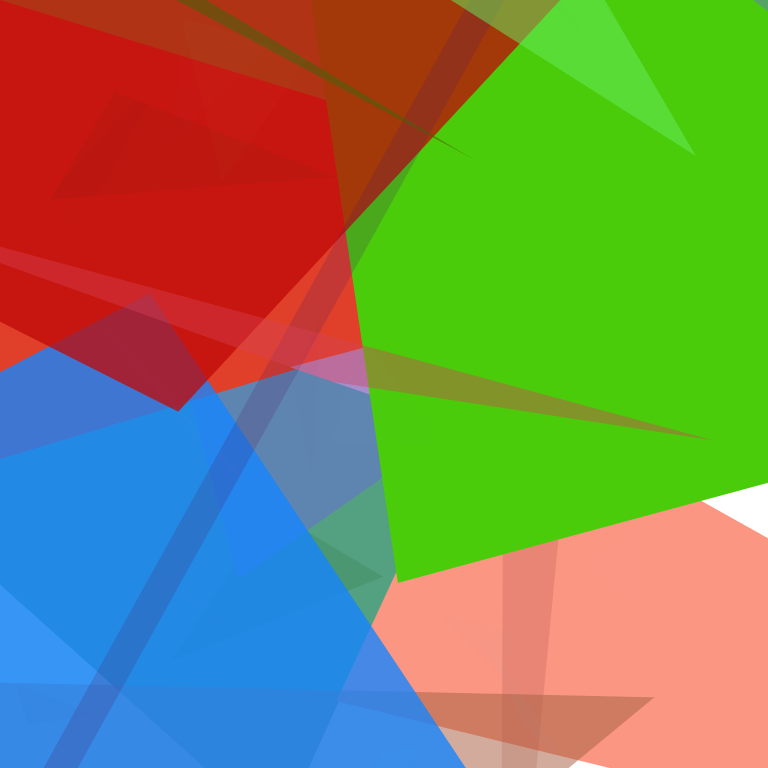
Give the GLSL for this background, as a WebGL 2 fragment shader.

```glsl
#version 300 es
precision highp float;

uniform vec2 u_resolution;
out vec4 outColor;

// Layer tints: rgb and opacity
const vec3 PAPER      = vec3(1.0);
const vec4 TEAL       = vec4(0.33, 0.63, 0.51, 1.0);
const vec4 DEEP_TEAL  = vec4(0.20, 0.50, 0.30, 0.30);
const vec4 SALMON     = vec4(0.98, 0.59, 0.51, 1.0);
const vec4 ROSE       = vec4(0.63, 0.25, 0.25, 0.20);
const vec4 FROST      = vec4(1.00, 1.00, 1.00, 0.60);
const vec4 BROWN      = vec4(0.67, 0.39, 0.28, 0.54);
const vec4 SLATE      = vec4(0.37, 0.52, 0.69, 1.0);
const vec4 VERMILION  = vec4(0.88, 0.25, 0.16, 1.0);
const vec4 LAVENDER   = vec4(0.66, 0.55, 0.80, 1.0);
const vec4 OLIVE      = vec4(0.50, 0.72, 0.24, 1.0);
const vec4 GREEN      = vec4(0.29, 0.80, 0.04, 1.0);
const vec4 BLUE       = vec4(0.08, 0.52, 1.00, 0.79);
const vec4 RED        = vec4(0.75, 0.035, 0.03, 0.76);
const vec4 MAROON     = vec4(0.50, 0.10, 0.05, 0.14);
const vec4 INDIGO     = vec4(0.30, 0.10, 0.40, 0.20);
const vec4 MINT       = vec4(0.40, 0.92, 0.36, 0.52);
const vec4 PINK       = vec4(0.84, 0.25, 0.34, 0.40);
const vec4 MOSS       = vec4(0.30, 0.37, 0.04, 0.60);
const vec4 SEA        = vec4(0.35, 0.60, 0.50, 0.80);

// Diagonal ribbon and faint random facets
const vec2  RIBBON_START = vec2(0.079, 0.0);
const vec2  RIBBON_END   = vec2(0.634, 1.0);
const float RIBBON_HALF_WIDTH = 0.0195;
const int   FACET_COUNT  = 14;
const float FACET_ALPHA  = 0.015;
const float FACET_SIZE   = 0.35;

float cross2(vec2 a, vec2 b) {
    return a.x * b.y - a.y * b.x;
}

// Signed distance to the line through a and b
float lineDistance(vec2 p, vec2 a, vec2 b) {
    return cross2(b - a, p - a) / length(b - a);
}

float coverage(float insideDistance) {
    return clamp(insideDistance * min(u_resolution.x, u_resolution.y) + 0.5, 0.0, 1.0);
}

// Blends one tinted triangle over the colour, for either winding
void triangle(inout vec3 color, vec2 p, vec2 a, vec2 b, vec2 c, vec4 tint) {
    float winding = sign(cross2(b - a, c - a));
    float inside = min(winding * lineDistance(p, a, b),
                   min(winding * lineDistance(p, b, c), winding * lineDistance(p, c, a)));
    color = mix(color, tint.rgb, tint.a * coverage(inside));
}

vec3 hash3(float n) {
    vec3 q = fract(vec3(n) * vec3(0.1031, 0.1030, 0.0973));
    q += dot(q, q.yzx + 33.33);
    return fract((q.xxy + q.yzz) * q.zyx);
}

void main() {
    vec2 p = gl_FragCoord.xy / u_resolution;
    vec3 color = PAPER;

    // Lower sheets
    triangle(color, p, vec2(0.632, 0.505), vec2(0.286, -0.254), vec2(-1.172, 0.609), TEAL);
    triangle(color, p, vec2(0.352, 0.336), vec2(0.499, 0.249), vec2(0.221, 0.138), DEEP_TEAL);
    triangle(color, p, vec2(0.632, 0.505), vec2(0.438, 0.087), vec2(2.111, -0.322), SALMON);
    triangle(color, p, vec2(0.655, 0.349), vec2(0.732, 0.349), vec2(0.651, -0.495), ROSE);
    triangle(color, p, vec2(-0.026, 0.262), vec2(0.560, -0.262), vec2(-0.026, -0.262), FROST);
    triangle(color, p, vec2(-0.260, 0.117), vec2(0.852, 0.092), vec2(-0.044, -0.647), BROWN);

    // Middle sheets
    triangle(color, p, vec2(0.310, 0.246), vec2(0.234, 0.531), vec2(0.781, 0.577), SLATE);
    triangle(color, p, vec2(-0.260, 0.323), vec2(0.651, 0.600), vec2(0.195, 1.911), VERMILION);
    triangle(color, p, vec2(0.378, 0.522), vec2(0.488, 0.551), vec2(0.488, 0.484), LAVENDER);
    triangle(color, p, vec2(-0.130, 1.040), vec2(0.521, 0.840), vec2(0.521, 1.260), OLIVE);

    // Three dominant sheets
    triangle(color, p, vec2(0.518, 0.241), vec2(1.964, 0.632), vec2(0.292, 1.759), GREEN);
    triangle(color, p, vec2(0.195, 0.618), vec2(1.018, -0.618), vec2(-1.107, -0.068), BLUE);
    triangle(color, p, vec2(0.232, 0.464), vec2(1.227, 1.536), vec2(-0.810, 0.990), RED);
    triangle(color, p, vec2(0.150, 0.880), vec2(0.065, 0.740), vec2(0.437, 0.770), MAROON);

    // Ribbon and thin slivers on top
    float ribbon = RIBBON_HALF_WIDTH - abs(lineDistance(p, RIBBON_START, RIBBON_END));
    color = mix(color, INDIGO.rgb, INDIGO.a * coverage(ribbon));
    triangle(color, p, vec2(0.906, 0.797), vec2(0.268, 1.203), vec2(0.669, 1.203), MINT);
    triangle(color, p, vec2(-0.247, 0.746), vec2(0.927, 0.427), vec2(0.432, 0.503), PINK);
    triangle(color, p, vec2(0.607, 0.798), vec2(-0.148, 1.202), vec2(-0.070, 1.202), MOSS);
    triangle(color, p, vec2(0.970, 1.008), vec2(1.020, 0.970), vec2(1.020, 1.010), SEA);

    // Barely visible scattered facets
    for (int i = 0; i < FACET_COUNT; i++) {
        float seed = float(i) * 4.0 + 1.0;
        vec2 center = hash3(seed).xy;
        vec2 a = center + FACET_SIZE * (hash3(seed + 1.0).xy - 0.5);
        vec2 b = center + FACET_SIZE * (hash3(seed + 2.0).xy - 0.5);
        triangle(color, p, center, a, b, vec4(hash3(seed + 3.0), FACET_ALPHA));
    }

    outColor = vec4(color, 1.0);
}
```
